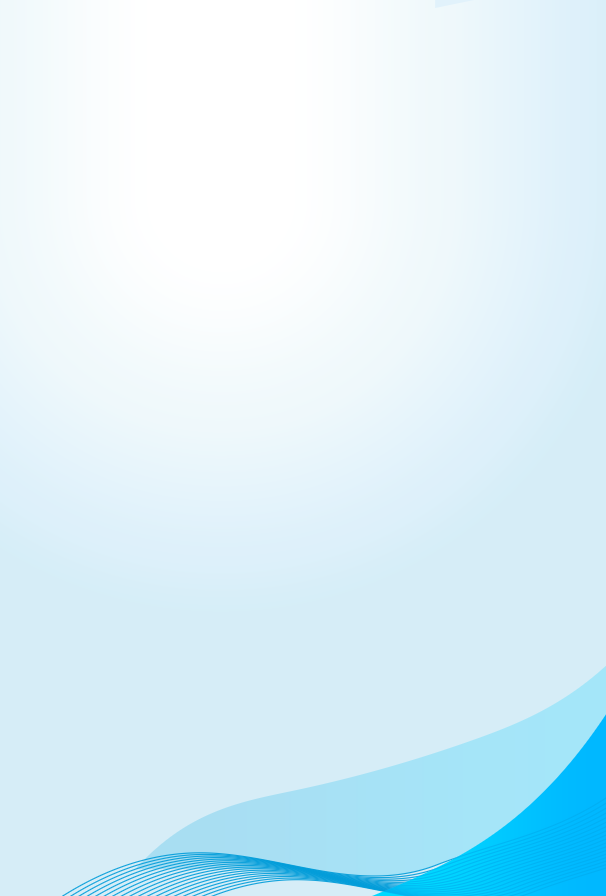
Write a WebGL 2 fragment shader that draws this background.

```glsl
#version 300 es
precision highp float;
// Soft white glow fading to pale blue, above two waves and a fan of fine lines.
// Each wave is a height curve over the width; its edge is smoothed with screen
// derivatives. The fan repeats one curve, sliding it right and down each step.
uniform vec2 u_resolution;
out vec4 fragColor;

const vec3 WHITE = vec3(1.0);
const vec3 MIST = vec3(0.935, 0.973, 0.984);
const vec3 ICE = vec3(0.870, 0.943, 0.982);
const vec3 SKY = vec3(0.838, 0.931, 0.970);
const vec3 PALE_LEFT = vec3(0.66, 0.87, 0.95);
const vec3 PALE_RIGHT = vec3(0.645, 0.90, 0.975);
const vec3 CYAN = vec3(0.0, 0.85, 1.0);
const vec3 AZURE = vec3(0.0, 0.72, 1.0);
const vec3 LINE_ON_PALE = vec3(0.0, 0.61, 0.85);
const vec3 LINE_ON_BLUE = vec3(0.0, 0.66, 0.92);

const vec2 GLOW_CENTER = vec2(0.365, 0.779);
const float GLOW_CORE = 0.10;
const float GLOW_MIST = 0.26;
const float GLOW_ICE = 0.39;
const float GLOW_END = 0.47;

const int LINE_COUNT = 18;
const float LINE_WIDTH = 0.0013;
const float FAN_SHIFT = 0.16;
const float FAN_DROP = 0.030;

// Upper edge of the pale wave
float paleEdge(float x) {
    float a = x - 0.463;
    float fall = max(0.49 - x, 0.0);
    float rise = max(x - 0.78, 0.0);
    return 0.1146 + a * (0.135 + 0.165 * a)
        - 3.25 * fall * fall * fall + 2.1 * rise * rise * rise;
}

// Upper edge of the saturated wave
float blueEdge(float x) {
    float a = x - 0.614;
    return a * (0.278 + 1.66 * a * a);
}

// Crest, trough and climb shared by every line of the fan
float fanCurve(float x) {
    float a = x - 0.33;
    float rise = max(a, 0.0);
    float ease = max(x - 0.72, 0.0);
    return 0.0482 - 0.94 * a * a + 2.18 * rise * rise * rise - 2.2 * ease * ease;
}

// Distance to the zero level of a field, in screen pixels
float pixelDistance(float field) {
    return field / max(length(vec2(dFdx(field), dFdy(field))), 1e-6);
}

// Coverage of the positive side of a field
float inside(float field) {
    return clamp(0.5 + pixelDistance(field), 0.0, 1.0);
}

// Radial glow, stretched upward into a column above its center
vec3 background(vec2 uv) {
    vec2 offset = uv - GLOW_CENTER;
    offset.x *= u_resolution.x / u_resolution.y;
    offset.y = min(offset.y, 0.0);
    float d = length(offset);
    vec3 color = mix(WHITE, MIST, smoothstep(GLOW_CORE - 0.04, GLOW_MIST + 0.02, d));
    color = mix(color, ICE, clamp((d - GLOW_MIST) / (GLOW_ICE - GLOW_MIST), 0.0, 1.0));
    return mix(color, SKY, smoothstep(GLOW_ICE, GLOW_END, d));
}

void main() {
    vec2 uv = gl_FragCoord.xy / u_resolution;
    vec3 color = background(uv);

    // Faint sliver at the top edge
    float sliver = inside(uv.y - 0.991 - 0.14 * (uv.x - 0.718)) * inside(uv.x - 0.718);
    color = mix(color, ICE, 0.8 * sliver);

    // Pale wave, resting on the fan and the blue wave
    float floorHeight = min(fanCurve(uv.x), max(blueEdge(uv.x), 0.0) + 0.03);
    float pale = inside(paleEdge(uv.x) - uv.y) * inside(uv.y - floorHeight);
    color = mix(color, mix(PALE_LEFT, PALE_RIGHT, smoothstep(0.3, 0.9, uv.x)), pale);

    // Blue wave
    float blue = inside(blueEdge(uv.x) - uv.y);
    color = mix(color, mix(CYAN, AZURE, smoothstep(0.66, 1.0, uv.x)), blue);

    // Fan of fine lines
    vec3 lineColor = mix(LINE_ON_PALE, LINE_ON_BLUE, blue);
    float opacity = mix(0.9, 0.55, blue);
    float halfWidth = 0.5 * LINE_WIDTH * u_resolution.y;
    for (int i = 0; i < LINE_COUNT; i++) {
        float t = float(i) / float(LINE_COUNT - 1);
        float field = uv.y - fanCurve(uv.x - FAN_SHIFT * t) + FAN_DROP * t;
        float d = abs(pixelDistance(field));
        float line = clamp(0.5 + halfWidth - d, 0.0, 1.0);
        color = mix(color, lineColor, line * opacity);
    }

    fragColor = vec4(color, 1.0);
}
```
